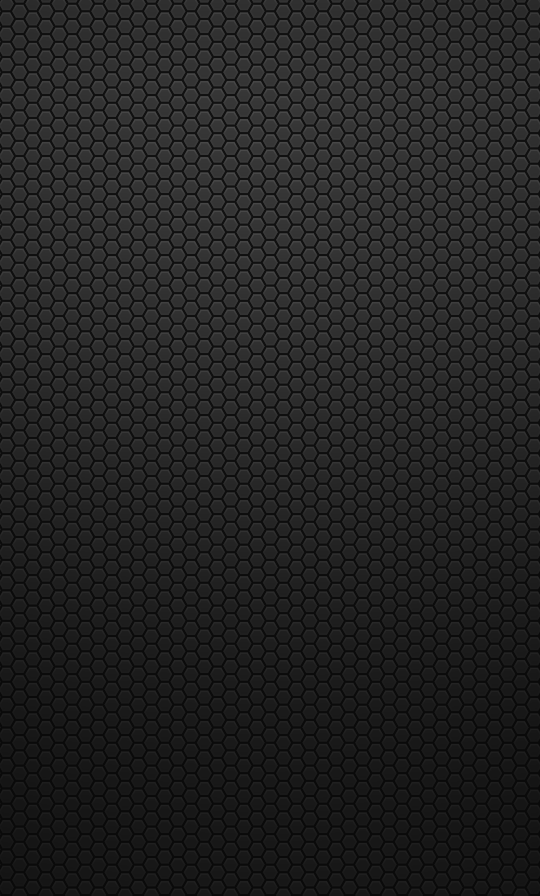
Reproduce this pattern procedurally as a Shadertoy shader.

```glsl
// Dark bevelled honeycomb mesh, fading from charcoal at the top to near black below.

// Offset from the centre of the nearest flat-topped hexagon, one unit tall.
vec2 hexOffset(vec2 p) {
    vec2 period = vec2(sqrt(3.0), 1.0);
    vec2 a = mod(p + 0.5 * period, period) - 0.5 * period;
    vec2 b = mod(p, period) - 0.5 * period;
    return dot(a, a) < dot(b, b) ? a : b;
}

// Distance inward from the hexagon's border.
float hexInset(vec2 q) {
    q = abs(q);
    return 0.5 - max(q.y, dot(q, vec2(0.866, 0.5)));
}

void mainImage(out vec4 fragColor, in vec2 fragCoord) {
    const float rows = 58.8;
    vec2 uv = fragCoord / iResolution.xy;
    vec2 p = fragCoord / iResolution.y * rows;
    float pixel = rows / iResolution.y;

    vec2 q = hexOffset(p - vec2(1.286, 0.06));
    float inset = hexInset(q);

    // Overall light: vertical fade with softly darkened sides
    float side = 2.0 * uv.x - 1.0;
    float light = mix(0.092, 0.212, smoothstep(0.06, 0.86, uv.y));
    light *= 1.0 - 0.13 * side * side;
    light *= 1.0 - 0.12 * smoothstep(0.88, 1.0, uv.y);

    // Cell face with a slight slope and a lit rim, stronger on its upper edges
    float face = light * (1.0 + 0.08 * q.y);
    float rim = 1.0 - smoothstep(0.0, 0.05 + 0.5 * pixel, abs(inset - 0.13));
    face += light * rim * (0.1 + 0.25 * smoothstep(-0.1, 0.4, q.y));

    // Dark grooves between cells
    float groove = 0.02 + 0.22 * light;
    float cover = smoothstep(0.065 - 0.5 * pixel, 0.065 + 0.5 * pixel, inset);
    fragColor = vec4(vec3(mix(groove, face, cover)), 1.0);
}
```
